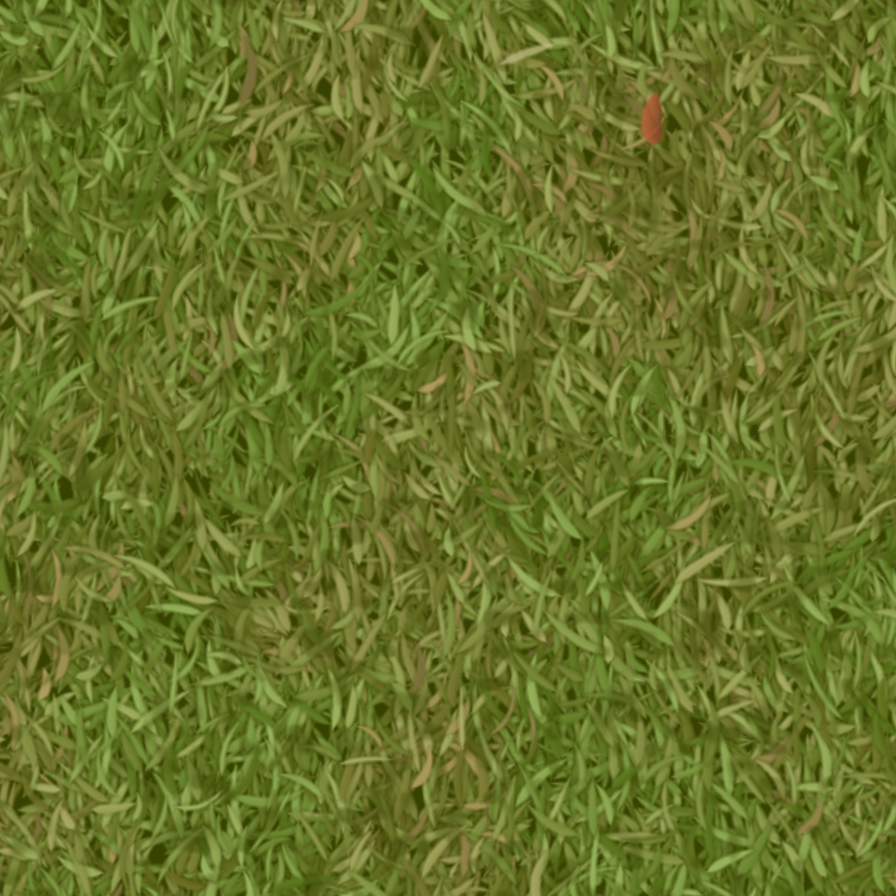
Reproduce this texture procedurally as a three.js fragment shader.

```glsl
// Draws a worn lawn: layered short grass blades with dry patches and a little litter.
varying vec2 vUv;

const int LAYERS = 17;
const float BLADE_CELLS = 20.0;            // blades per side in each layer
const vec2 BLADE_LENGTH = vec2(0.015, 0.041);  // half length, min and max
const vec2 BLADE_WIDTH = vec2(0.0022, 0.0052); // half width, min and max
const float BLADE_BEND = 0.6;
const float ANGLE_SPREAD = 1.6;
const float SOFTNESS = 0.0029;
const float SHADOW_REACH = 0.0065;
const float SHADOW_STRENGTH = 0.24;
const float GAP_SCALE = 55.0;
const float GAP_STRENGTH = 0.4;
const float LITTER_CELLS = 6.0;
const float LEAF_CHANCE = 0.06;
const float STRAW_CHANCE = 0.1;

const vec3 SOIL = vec3(0.22, 0.26, 0.0);
const vec3 DEEP_GREEN = vec3(0.31, 0.355, 0.04);
const vec3 PALE_GREEN = vec3(0.63, 0.68, 0.37);
const vec3 LUSH_SHIFT = vec3(-0.04, 0.022, -0.01);
const vec3 DRY_SHIFT = vec3(0.035, -0.015, 0.02);
const vec3 TAN = vec3(0.64, 0.54, 0.33);
const vec3 LEAF_RED = vec3(0.63, 0.33, 0.19);
const vec3 STRAW = vec3(0.76, 0.74, 0.52);

vec3 hash3(vec2 p) {
  vec3 q = fract(p.xyx * vec3(0.1031, 0.1030, 0.0973));
  q += dot(q, q.yxz + 33.33);
  return fract((q.xxy + q.yzz) * q.zyx);
}

float noise(vec2 p) {
  vec2 i = floor(p);
  vec2 f = fract(p);
  f = f * f * (3.0 - 2.0 * f);
  float low = mix(hash3(i).x, hash3(i + vec2(1.0, 0.0)).x, f.x);
  float high = mix(hash3(i + vec2(0.0, 1.0)).x, hash3(i + 1.0).x, f.x);
  return mix(low, high, f.y);
}

float patches(vec2 p) {
  return 0.6 * noise(p) + 0.4 * noise(p * 2.3 + 7.1);
}

// Curved, tapered blade: x is the edge distance, y the position across (-1 to 1).
vec2 blade(vec2 p, float angle, float halfLength, float halfWidth, float bend) {
  vec2 axis = vec2(cos(angle), sin(angle));
  float t = dot(p, axis) / halfLength;
  float along = clamp(t, -1.0, 1.0);
  float curve = bend * halfLength * (along * along - 0.35);
  float across = dot(p, vec2(-axis.y, axis.x)) - curve;
  float taper = (1.0 - along * along * along * along) * (1.0 - 0.3 * along);
  float edge = max(abs(across) - halfWidth * taper, (abs(t) - 1.0) * halfLength);
  return vec2(edge, clamp(across / halfWidth, -1.0, 1.0));
}

float coverage(float edge) {
  return 1.0 - smoothstep(-SOFTNESS, SOFTNESS, edge);
}

vec3 bladeColor(vec3 random, float depth, float dryness, float side) {
  float tone = 0.8 * random.x + 0.22 * depth + 0.08 * side;
  vec3 color = mix(DEEP_GREEN, PALE_GREEN, clamp(tone, 0.0, 1.0));
  color += mix(LUSH_SHIFT, DRY_SHIFT, clamp(dryness + 0.9 * (random.y - 0.5), 0.0, 1.0));
  float withered = step(1.0 - 0.14 * dryness * dryness, random.z);
  return mix(color, TAN * (0.8 + 0.3 * random.x), 0.7 * withered);
}

vec3 addGrassLayer(vec3 color, vec2 uv, float layer) {
  vec2 shift = layer * vec2(0.37, 0.61);
  vec2 home = floor(uv * BLADE_CELLS + shift);
  float depth = layer / float(LAYERS - 1);
  for (int j = -1; j <= 1; j++) {
    for (int i = -1; i <= 1; i++) {
      vec2 id = home + vec2(float(i), float(j));
      vec3 place = hash3(id + layer * 17.0 + 50.0);
      vec3 form = hash3(id + layer * 29.0 + 311.0);
      vec3 tint = hash3(id + layer * 41.0 + 727.0);
      vec2 root = (id + place.xy - shift) / BLADE_CELLS;
      float lean = 1.1 * (noise(root * 7.0 + 20.0) - 0.5);
      float angle = 1.57 + lean + ANGLE_SPREAD * (place.z + form.x - 1.0);
      vec2 shape = blade(uv - root, angle, mix(BLADE_LENGTH.x, BLADE_LENGTH.y, form.y),
        mix(BLADE_WIDTH.x, BLADE_WIDTH.y, form.z), BLADE_BEND * (tint.z - 0.5));
      float dryness = smoothstep(0.15, 0.8, patches(root * 6.0 + 3.0));
      float shadow = 1.0 - smoothstep(0.0, SHADOW_REACH, shape.x);
      color = mix(color, SOIL, SHADOW_STRENGTH * shadow);
      color = mix(color, bladeColor(tint, depth, dryness, shape.y), coverage(shape.x));
    }
  }
  return color;
}

// Sparse red leaves and pale, nearly level straws.
vec3 addLitter(vec3 color, vec2 uv) {
  vec2 home = floor(uv * LITTER_CELLS);
  for (int j = -1; j <= 1; j++) {
    for (int i = -1; i <= 1; i++) {
      vec2 id = home + vec2(float(i), float(j));
      vec3 place = hash3(id + 91.0);
      vec3 form = hash3(id + 137.0);
      vec2 p = uv - (id + place.xy) / LITTER_CELLS;
      float isLeaf = step(place.z, LEAF_CHANCE);
      float isStraw = step(place.z, LEAF_CHANCE + STRAW_CHANCE) - isLeaf;
      vec2 leaf = blade(p, 1.2 + form.x, 0.03, 0.0105, 0.6 * (form.y - 0.5));
      vec2 straw = blade(p, 0.7 * (form.x - 0.5), 0.034, 0.0042, 0.2 * (form.y - 0.5));
      color = mix(color, LEAF_RED * (1.0 + 0.2 * leaf.y), 0.85 * isLeaf * coverage(leaf.x));
      color = mix(color, STRAW, 0.75 * isStraw * coverage(straw.x));
    }
  }
  return color;
}

void main() {
  vec3 color = SOIL;
  for (int layer = 0; layer < LAYERS; layer++) {
    color = addGrassLayer(color, vUv, float(layer));
  }
  // Small dark gaps between tufts
  float gap = smoothstep(0.55, 0.9, noise(vUv * GAP_SCALE));
  color = mix(color, SOIL, GAP_STRENGTH * gap);
  color = addLitter(color, vUv);
  gl_FragColor = vec4(color, 1.0);
}
```
